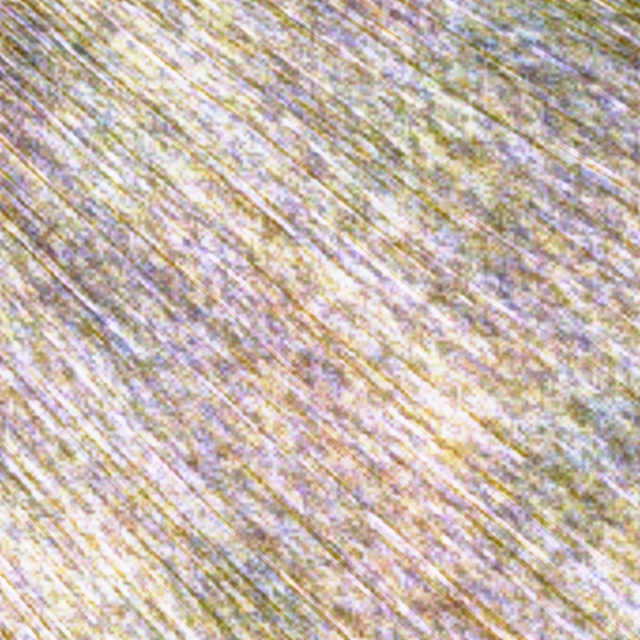
Give the GLSL for this texture, as a Shadertoy shader.

```glsl
float hash(vec2 cell) {
    return fract(sin(dot(cell, vec2(127.1, 311.7))) * 43758.5453);
}

// Smooth value noise centred on zero
float noise(vec2 p) {
    vec2 cell = floor(p);
    vec2 f = fract(p);
    f = f * f * (3.0 - 2.0 * f);
    float low = mix(hash(cell), hash(cell + vec2(1.0, 0.0)), f.x);
    float high = mix(hash(cell + vec2(0.0, 1.0)), hash(cell + 1.0), f.x);
    return mix(low, high, f.y) - 0.5;
}

float cloud(vec2 p) {
    float sum = 0.0;
    float weight = 0.6;
    for (int octave = 0; octave < 4; octave++) {
        sum += weight * noise(p);
        p = mat2(1.6, 1.2, -1.2, 1.6) * p + 7.3;
        weight *= 0.6;
    }
    return sum;
}

// Soft round area of influence
float patchAt(vec2 p, vec2 centre, float radius) {
    vec2 d = (p - centre) / radius;
    return exp(-dot(d, d));
}

// Fibre coordinates: x along the strand, y across the slowly opening fan
vec2 fanCoords(vec2 p, vec2 apex, float spread) {
    vec2 d = p - apex;
    return vec2(length(d), atan(d.y, d.x) * spread);
}

// Thin strands along the middle of random rows, fading in and out lengthwise
float threads(vec2 fibre, float rows, float width, float share) {
    float y = fibre.y * rows + 0.8 * noise(fibre * vec2(3.0, 9.0));
    float row = floor(y);
    float presence = noise(vec2(fibre.x * 2.2 + 17.0 * hash(vec2(row, 3.0)), row + 0.5));
    float profile = 1.0 - smoothstep(0.3 * width, width, abs(fract(y) - 0.5));
    return profile * smoothstep(0.5 - share, 0.6 - share, presence + 0.1);
}

// Broad light and shade across the canvas
float shading(vec2 p) {
    float light = 0.15 * patchAt(p, vec2(0.67, 0.34), 0.15)
                + 0.08 * patchAt(p, vec2(0.50, 0.50), 0.19)
                + 0.12 * patchAt(p, vec2(0.06, 0.04), 0.20)
                + 0.06 * patchAt(p, vec2(0.28, 0.86), 0.20);
    float shade = 0.12 * patchAt(p, vec2(0.92, 0.92), 0.38)
                + 0.17 * patchAt(p, vec2(0.03, 0.90), 0.10)
                + 0.08 * patchAt(p, vec2(0.18, 0.48), 0.18)
                + 0.09 * patchAt(p, vec2(0.40, 0.12), 0.09)
                + 0.10 * patchAt(p, vec2(0.88, 0.27), 0.10);
    return light - shade;
}

vec3 tint(float tone, float warmth, float rose) {
    const vec3 base = vec3(0.800, 0.742, 0.706);
    const vec3 toneAxis = vec3(0.94, 1.0, 1.14);
    const vec3 warmAxis = vec3(0.08, 0.01, -0.40);
    const vec3 roseAxis = vec3(0.11, -0.10, 0.06);
    return base + tone * toneAxis + warmth * warmAxis + rose * roseAxis;
}

void mainImage(out vec4 fragColor, in vec2 fragCoord) {
    vec2 p = fragCoord / iResolution.xy;
    vec2 fibre = fanCoords(p, vec2(-2.56, 3.07), 4.0);
    fibre.y += 0.02 * noise(p * 3.0) + 0.004 * noise(p * 11.0);

    // Streaks from broad bands to short flecks
    float bands = noise(fibre * vec2(2.2, 27.0));
    float streaks = noise(fibre * vec2(4.5, 80.0) + 13.0);
    float flecks = noise(fibre * vec2(46.0, 115.0) + 29.0);
    float grain = noise(p * 170.0 + 3.0);
    float broad = shading(p);

    float tone = broad + 0.20 * cloud(p * 9.0) + 0.13 * bands
               + 0.24 * streaks + 0.32 * flecks + 0.29 * grain;

    // Long pale and dark strands, broken up by the grain
    float breakup = 0.85 + 0.9 * flecks;
    float pale = threads(fibre + 5.0, 44.0, 0.24, 0.42) * breakup;
    float dark = threads(fibre + 9.37, 50.0, 0.26, 0.42) * breakup;
    tone += 0.17 * pale - 0.15 * dark;

    // Olive and lilac speckle
    float warmth = 0.70 * noise(fibre * vec2(46.0, 90.0) + 51.0)
                 + 0.42 * noise(p * 130.0 + 17.0)
                 + 0.35 * noise(fibre * vec2(4.0, 52.0) + 37.0)
                 + 0.28 * cloud(p * 7.0 + 23.0)
                 + 0.34 * dark - 0.12 * pale + 0.7 * broad;
    float rose = 0.7 * noise(p * 115.0 + 41.0) + 0.6 * cloud(p * 5.0 + 61.0)
               + 1.2 * broad + 0.2 * pale;

    // Highlights roll off towards warm white
    vec3 color = tint(tone, warmth, rose);
    vec3 excess = max(color - 0.84, 0.0);
    color = min(color, 0.84) + 0.15 * (1.0 - exp(-excess / 0.15));
    fragColor = vec4(clamp(color, 0.0, 1.0), 1.0);
}
```
